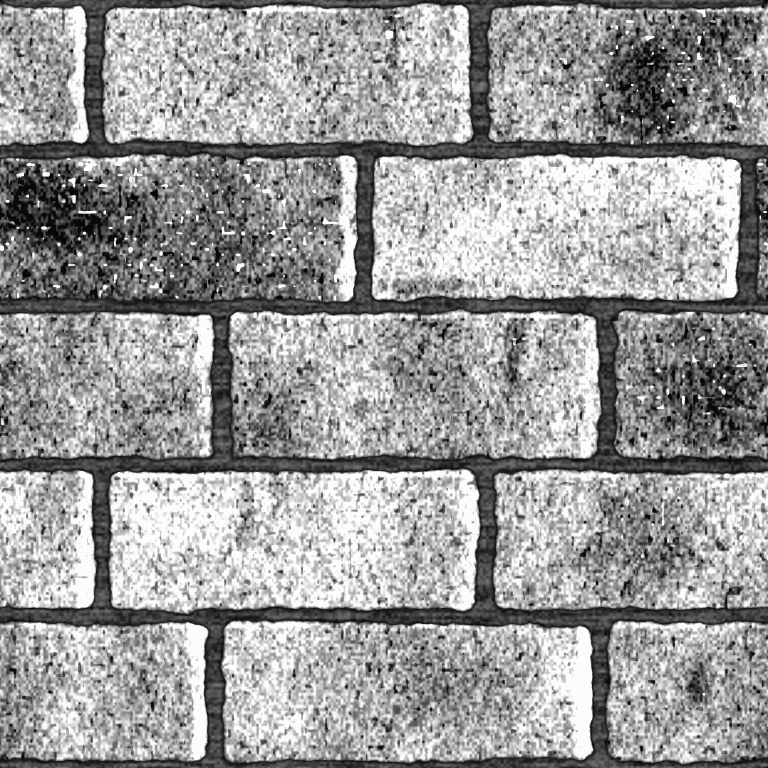
Reproduce this texture procedurally as a Shadertoy shader.

```glsl
// Weathered monochrome brick wall: five staggered courses of two bricks each.
// Rounded-box distances shape the bricks; wrapping value noise adds grain,
// pits, chipped edges and stains, so the whole tile repeats seamlessly.

const int COURSES = 5;
const vec2 HALF_JOINT = vec2(0.0115, 0.0095);
const float CORNER = 0.013;

// Course boundaries, measured downward from the top.
const float COURSE_EDGE[6] = float[6](0.0, 0.195, 0.399, 0.606, 0.802, 1.0);
// Position of the first upright joint in each course.
const float JOINT_X[5] = float[5](0.126, 0.475, 0.289, 0.133, 0.281);
// Base tone of the two bricks that follow that joint.
const vec2 BRICK_TONE[5] = vec2[5](vec2(0.69, 0.63), vec2(0.86, 0.42),
    vec2(0.69, 0.69), vec2(0.85, 0.74), vec2(0.72, 0.66));
// Strength of the worn white right edge of the same bricks.
const vec2 EDGE_WEAR[5] = vec2[5](vec2(0.4, 0.8), vec2(0.5, 1.0),
    vec2(0.5, 0.6), vec2(0.4, 0.6), vec2(1.0, 0.9));
// Dark stains: centre, then radii.
const vec4 STAIN[11] = vec4[11](
    vec4(0.88, 0.10, 0.14, 0.11), vec4(0.06, 0.27, 0.09, 0.07),
    vec4(0.84, 0.69, 0.09, 0.09), vec4(0.91, 0.50, 0.12, 0.10),
    vec4(0.32, 0.68, 0.014, 0.05), vec4(0.47, 0.535, 0.012, 0.02),
    vec4(0.51, 0.06, 0.013, 0.05), vec4(0.56, 0.372, 0.07, 0.013),
    vec4(0.82, 0.77, 0.012, 0.022), vec4(0.91, 0.89, 0.02, 0.035),
    vec4(0.67, 0.46, 0.016, 0.05));

float hash(vec2 p) {
    vec3 q = fract(p.xyx * 0.1031);
    q += dot(q, q.yzx + 33.33);
    return fract((q.x + q.y) * q.z);
}

// Value noise with a whole number of cells across the tile.
float noise(vec2 uv, vec2 cells) {
    vec2 p = uv * cells;
    vec2 i = floor(p);
    vec2 f = fract(p);
    f = f * f * (3.0 - 2.0 * f);
    vec2 a = mod(i, cells);
    vec2 b = mod(i + 1.0, cells);
    return mix(mix(hash(a), hash(vec2(b.x, a.y)), f.x),
               mix(hash(vec2(a.x, b.y)), hash(b), f.x), f.y);
}

float fbm(vec2 uv, vec2 cells) {
    float sum = 0.0;
    float gain = 0.5;
    for (int i = 0; i < 4; i++) {
        sum += gain * noise(uv, cells);
        cells *= 2.0;
        gain *= 0.5;
    }
    return sum / 0.9375;
}

float roundBox(vec2 p, vec2 halfSize, float radius) {
    vec2 q = abs(p) - halfSize + radius;
    return length(max(q, 0.0)) + min(max(q.x, q.y), 0.0) - radius;
}

float stainAmount(vec2 uv, float ragged) {
    float amount = 0.0;
    for (int i = 0; i < STAIN.length(); i++) {
        vec2 d = uv - STAIN[i].xy;
        d.x -= round(d.x);
        float r = length(d / STAIN[i].zw) + 1.2 * (ragged - 0.5);
        amount = max(amount, 1.0 - smoothstep(0.4, 1.2, r));
    }
    return amount;
}

float brickTone(vec2 uv, float base, float stain) {
    float grain = noise(uv, vec2(310.0, 250.0)) - 0.5;
    float streak = noise(uv, vec2(170.0, 90.0)) - 0.5;
    float cloud = fbm(uv, vec2(11.0, 9.0)) - 0.5;
    float tone = base - 0.33 * stain + 0.55 * grain + 0.3 * streak + 0.6 * cloud;
    float pits = smoothstep(0.72, 0.92, noise(uv + 0.37, vec2(190.0, 140.0)));
    float flecks = smoothstep(0.8, 0.95, noise(uv + 0.71, vec2(150.0, 145.0)));
    return tone - 0.4 * pits + 0.9 * flecks * (1.0 - smoothstep(0.35, 0.65, base - 0.25 * stain));
}

float mortarTone(vec2 uv, float dist) {
    float sand = noise(uv, vec2(260.0, 270.0));
    float layers = noise(uv, vec2(24.0, 230.0));
    float body = 0.04 + 0.22 * sand + 0.24 * layers;
    return body * mix(0.3, 1.0, smoothstep(0.0, 0.006, dist));
}

void mainImage(out vec4 fragColor, in vec2 fragCoord) {
    vec2 uv = fragCoord / iResolution.xy;
    uv.y = 1.0 - uv.y;
    float pixel = 1.0 / min(iResolution.x, iResolution.y);

    // Find the course and the brick inside it.
    int row = 0;
    for (int i = 1; i < COURSES; i++) row += int(step(COURSE_EDGE[i], uv.y));
    float top = COURSE_EDGE[row];
    float bottom = COURSE_EDGE[row + 1];
    float along = fract(uv.x - JOINT_X[row]) * 2.0;
    int side = int(along);
    vec2 local = vec2((fract(along) - 0.5) * 0.5, uv.y - 0.5 * (top + bottom));
    vec2 halfSize = vec2(0.25, 0.5 * (bottom - top)) - HALF_JOINT;

    // Wavering outline with small chips.
    vec2 wobble = vec2(noise(uv, vec2(16.0)), noise(uv + 0.5, vec2(16.0))) - 0.5;
    float ragged = fbm(uv, vec2(45.0));
    float dist = roundBox(local + 0.006 * wobble, halfSize, CORNER) + 0.012 * (ragged - 0.5);
    float inside = 1.0 - smoothstep(-pixel, pixel, dist);

    // Face, worn right edge, and thin pale rim along the top.
    float face = brickTone(uv, BRICK_TONE[row][side], stainAmount(uv, ragged));
    float fromRight = halfSize.x - local.x + 0.02 * (ragged - 0.5);
    float worn = EDGE_WEAR[row][side] * (1.0 - smoothstep(0.014, 0.024, fromRight));
    float rim = (1.0 - smoothstep(0.003, 0.009, local.y + halfSize.y)) * noise(uv, vec2(30.0, 60.0));
    face += 0.6 * worn + 0.45 * rim;
    face *= mix(0.6, 1.0, smoothstep(0.0, 0.004, -dist));

    float tone = mix(mortarTone(uv, dist), face, inside);
    fragColor = vec4(vec3(clamp(tone, 0.03, 0.99)), 1.0);
}
```
